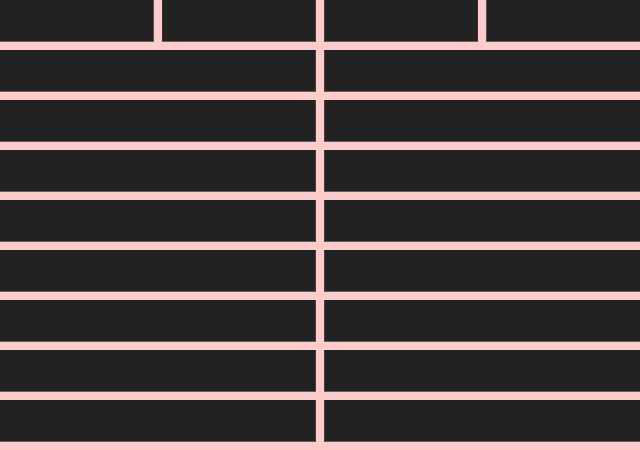
A WebGL 2 fragment shader for this pattern:

```glsl
#version 300 es
precision highp float;
// Dark panels in nine rows, split by flat pink gaps; the top row has twice the columns.

#define ROWS 9.0
#define COLUMNS 2.0
#define TOP_COLUMNS 4.0
#define GAP (1.0 / 54.0)
#define PANEL_COLOR vec3(0.133, 0.133, 0.133)
#define GAP_COLOR vec3(1.0, 0.8, 0.8)

uniform vec2 u_resolution;
out vec4 fragColor;

// Coverage of a gap that fills the first GAP units of every period.
float gapCoverage(float position, float period, float pixel) {
    float offset = mod(position - 0.5 * GAP + 0.5 * period, period) - 0.5 * period;
    return clamp((0.5 * GAP - abs(offset)) / pixel + 0.5, 0.0, 1.0);
}

void main() {
    // Canvas height is one unit.
    vec2 p = gl_FragCoord.xy / u_resolution.y;
    float pixel = 1.0 / u_resolution.y;
    float aspect = u_resolution.x / u_resolution.y;

    // Each row has its gap along the lower edge.
    float horizontal = gapCoverage(p.y, 1.0 / ROWS, pixel);

    // Equal columns with gaps only between them.
    bool topRow = floor(p.y * ROWS) >= ROWS - 1.0;
    float columns = topRow ? TOP_COLUMNS : COLUMNS;
    float columnPeriod = (aspect + GAP) / columns;
    float vertical = gapCoverage(p.x + GAP, columnPeriod, pixel);

    vec3 color = mix(PANEL_COLOR, GAP_COLOR, max(horizontal, vertical));
    fragColor = vec4(color, 1.0);
}
```
